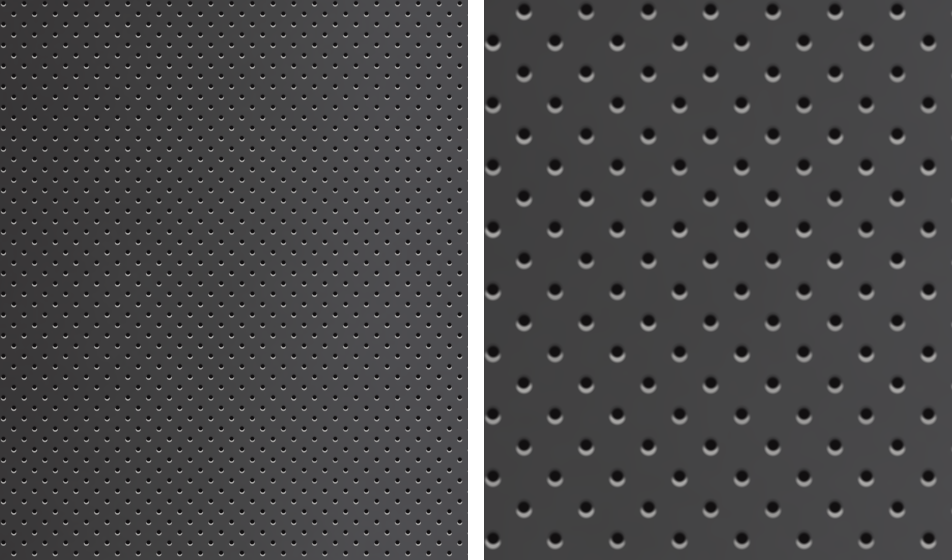
Left, the full canvas; right, a detail of the centre.
Write a Shadertoy shader that draws this pattern.

```glsl
// Dark perforated sheet: small punched holes on a staggered lattice, each with
// a shadowed core and a lit lower lip, over a soft left-to-right sheen.
// The stagger is a square lattice turned by 45 degrees.

const float PERIODS_DOWN = 27.0;               // two staggered rows per period
const vec2 FIRST_HOLE = vec2(0.165, 0.18);     // from the top left, in periods
const vec3 SHEET_DARK = vec3(0.218, 0.212, 0.216);
const vec3 SHEET_MID = vec3(0.268, 0.267, 0.270);
const vec3 SHEET_LIGHT = vec3(0.305, 0.303, 0.315);
const vec3 HOLE_COLOR = vec3(0.065, 0.058, 0.062);
const vec3 LIP_COLOR = vec3(0.66, 0.655, 0.65);

float hash(vec2 p) {
    vec3 q = fract(vec3(p.xyx) * 0.1031);
    q += dot(q, q.yzx + 33.33);
    return fract((q.x + q.y) * q.z);
}

float valueNoise(vec2 p) {
    vec2 i = floor(p);
    vec2 f = fract(p);
    f = f * f * (3.0 - 2.0 * f);
    float low = mix(hash(i), hash(i + vec2(1, 0)), f.x);
    float high = mix(hash(i + vec2(0, 1)), hash(i + vec2(1, 1)), f.x);
    return mix(low, high, f.y);
}

// Coverage of a disc with an edge of the given half width
float disc(vec2 p, float radius, float edge) {
    return 1.0 - smoothstep(-edge, edge, length(p) - radius);
}

// Broad sheen, slightly slanted, with faint mottling
vec3 sheetColor(vec2 uv, vec2 p) {
    float t = uv.x + 0.10 * (0.5 - uv.y);
    vec3 color = mix(SHEET_DARK, SHEET_MID, smoothstep(-0.05, 0.58, t));
    color = mix(color, SHEET_LIGHT, smoothstep(0.42, 0.92, t));
    float mottle = valueNoise(p * 0.6) + 0.5 * valueNoise(p * 4.0) - 0.75;
    return color + 0.007 * mottle;
}

// Offset to the nearest hole; also returns the lattice index of that hole
vec2 nearestHole(vec2 p, out vec2 id) {
    vec2 turned = vec2(p.x + p.y, p.x - p.y);
    id = floor(turned + 0.5);
    vec2 d = turned - id;
    return 0.5 * vec2(d.x + d.y, d.x - d.y);
}

// Lit lip first, then the dark core set a little above its centre
vec3 punchHole(vec3 sheet, vec2 d, vec2 id, float edge) {
    float tilt = 0.03 * (hash(id + 100.0) - 0.5);
    float shine = 0.82 + 0.18 * hash(id + 217.0);
    float lit = smoothstep(0.045, -0.065, d.y + tilt * d.x / 0.1);
    float lip = disc(d + vec2(0.0, 0.012), 0.128, edge);
    float shadow = disc(d - vec2(0.0, 0.045), 0.105, edge * 1.4);
    float core = disc(d - vec2(tilt * 0.4, 0.025), 0.088, edge);
    vec3 color = mix(sheet, HOLE_COLOR, 0.35 * shadow);
    color = mix(color, LIP_COLOR, lip * lit * shine);
    return mix(color, HOLE_COLOR, core);
}

void mainImage(out vec4 fragColor, in vec2 fragCoord) {
    vec2 uv = fragCoord / iResolution.xy;
    vec2 p = fragCoord * PERIODS_DOWN / iResolution.y;
    float pixel = PERIODS_DOWN / iResolution.y;
    float edge = max(0.03, 0.7 * pixel);

    vec2 origin = vec2(FIRST_HOLE.x, PERIODS_DOWN - FIRST_HOLE.y);
    vec2 id;
    vec2 d = nearestHole(p - origin, id);
    vec3 color = punchHole(sheetColor(uv, p), d, id, edge);
    fragColor = vec4(color, 1.0);
}
```
